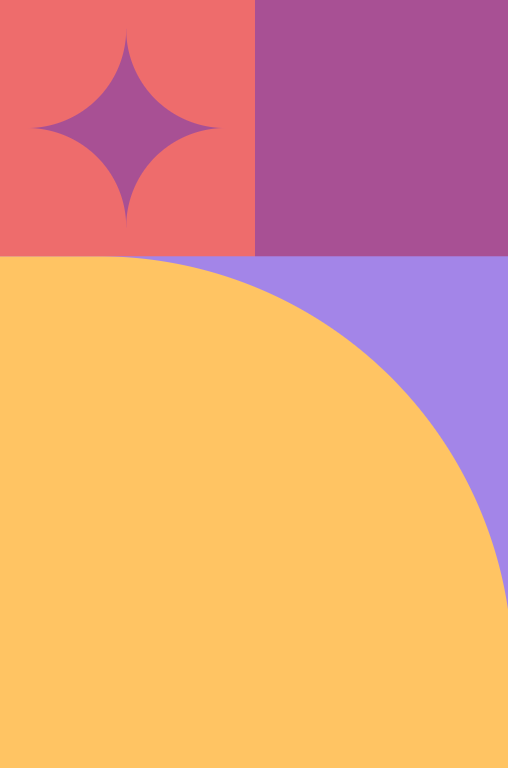
Give the GLSL for this background, as a Shadertoy shader.

```glsl
const vec3 AMBER = vec3(1.0, 0.77, 0.39);
const vec3 PLUM = vec3(0.66, 0.315, 0.58);
const vec3 CORAL = vec3(0.935, 0.425, 0.425);
const vec3 LAVENDER = vec3(0.64, 0.52, 0.91);

// Antialiased coverage of a signed distance, negative inside
float coverage(float dist, float pixel) {
    return clamp(0.5 - dist / pixel, 0.0, 1.0);
}

// Four-pointed star bounded by four concave quarter arcs
float starDistance(vec2 p, float radius) {
    vec2 q = abs(p);
    float arcs = radius - length(q - vec2(radius));
    return max(arcs, max(q.x, q.y) - radius);
}

// Unbounded quadrant to the lower left, with a rounded corner
float roundedCornerDistance(vec2 p, vec2 center, float radius) {
    return length(max(p - center, 0.0)) - radius;
}

void mainImage(out vec4 fragColor, in vec2 fragCoord) {
    // Canvas height is one unit
    vec2 p = fragCoord / iResolution.y;
    float pixel = 1.0 / iResolution.y;

    float bandBase = 0.6663;
    float tileEdge = 0.332;
    vec2 starCenter = vec2(0.1643, 0.8333);
    float starRadius = 0.129;
    float cornerRadius = 0.539;
    vec2 cornerCenter = vec2(0.1283, bandBase - cornerRadius);

    // Upper band: coral tile with a star beside a plum tile
    vec3 band = mix(PLUM, CORAL, coverage(p.x - tileEdge, pixel));
    float star = starDistance(p - starCenter, starRadius);
    band = mix(band, PLUM, coverage(star, pixel));

    // Lower panel: large amber curve over lavender
    float curve = roundedCornerDistance(p, cornerCenter, cornerRadius);
    vec3 panel = mix(LAVENDER, AMBER, coverage(curve, pixel));

    vec3 color = mix(band, panel, coverage(p.y - bandBase, pixel));
    fragColor = vec4(color, 1.0);
}
```
